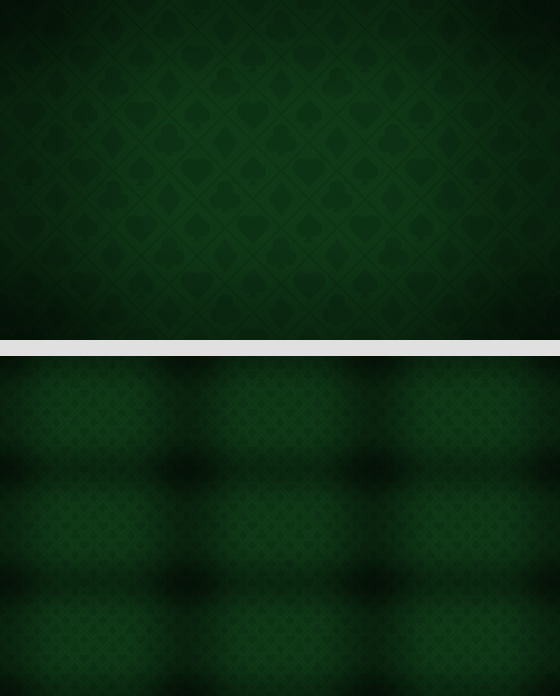
Top, the tile; bottom, the same tile 3 across and 3 down.
Write a WebGL 1 fragment shader that draws this pattern.

```glsl
precision highp float;
// Card-table felt: a lattice of diagonal lines whose cells hold the four card suits,
// tone on tone, under a soft vignette. Each suit is a distance function; the lattice
// repeats 5 x 3 times, and vignette, weave and grain wrap at the canvas edges.

uniform vec2 u_resolution;

const vec2 REPEATS = vec2(5.0, 3.0);
const vec2 LATTICE_SHIFT = vec2(0.02, -0.015);
const vec2 THREADS = vec2(170.0, 103.0);
const vec3 FELT = vec3(0.058, 0.225, 0.088);
const vec3 SUIT = vec3(0.048, 0.199, 0.080);
const vec3 LINE = vec3(0.048, 0.194, 0.077);

float hash(vec2 p) {
  return fract(sin(dot(p, vec2(12.9898, 78.233))) * 43758.5453);
}

float circle(vec2 p, vec2 center, float radius) {
  return length(p - center) - radius;
}

// Rhombus with the given half width and half height.
float diamond(vec2 p, vec2 halfSize) {
  vec2 q = abs(p) / halfSize;
  return (q.x + q.y - 1.0) * halfSize.x * halfSize.y / length(halfSize);
}

// Unit heart with its tip at the origin, about 1.1 high.
float heart(vec2 p) {
  p.x = abs(p.x);
  if (p.x + p.y > 1.0) return circle(p, vec2(0.25, 0.75), 0.3536);
  vec2 toNotch = p - vec2(0.0, 1.0);
  vec2 toSide = p - 0.5 * max(p.x + p.y, 0.0);
  float d = sqrt(min(dot(toNotch, toNotch), dot(toSide, toSide)));
  return p.x > p.y ? d : -d;
}

// Foot that flares downwards from top to bottom.
float stem(vec2 p, float top, float bottom, float halfWidth) {
  float t = clamp((top - p.y) / (top - bottom), 0.0, 1.0);
  float side = abs(p.x) - mix(0.015, halfWidth, t * t);
  return max(side, max(p.y - top, bottom - p.y));
}

float spade(vec2 p) {
  float size = 0.385;
  float leaf = heart(vec2(p.x, 0.27 - p.y) / size) * size;
  return min(leaf, stem(p, -0.02, -0.255, 0.085));
}

float club(vec2 p) {
  vec2 q = vec2(abs(p.x), p.y);
  float lobes = min(circle(q, vec2(0.0, 0.182), 0.148),
                    circle(q, vec2(0.139, -0.03), 0.139));
  float middle = circle(q, vec2(0.0, 0.03), 0.08);
  return min(min(lobes, middle), stem(p, 0.02, -0.228, 0.075));
}

// Hearts and spades share one set of rows, clubs and diamonds the other.
float suitDistance(vec2 p, float isHeartRow, float isEven) {
  if (isHeartRow > 0.5) {
    vec2 heartSize = vec2(0.48, 0.46);
    return isEven > 0.5 ? heart((p + vec2(0.0, 0.287)) / heartSize) * heartSize.y
                        : spade(p);
  }
  return isEven > 0.5 ? club(p) : diamond(p, vec2(0.23, 0.305));
}

float coverage(float d, float softness) {
  return 1.0 - smoothstep(-softness, softness, d);
}

// Darkening that is flat at the center and at the edges, so it wraps smoothly.
float vignette(vec2 uv) {
  vec2 s = cos(3.14159265 * uv);
  vec2 fall = pow(s * s, vec2(2.3));
  return 1.0 - dot(fall, vec2(0.37, 0.30));
}

// Even rows and columns of fine threads with a little grain, about -1 to 1.
float weave(vec2 uv) {
  vec2 threads = cos(6.2831853 * uv * THREADS);
  vec2 speck = mod(floor(uv * THREADS * 2.0), THREADS * 2.0);
  return 0.35 * (threads.x + threads.y) + 0.6 * (hash(speck) - 0.5);
}

void main() {
  vec2 uv = gl_FragCoord.xy / u_resolution;
  vec2 p = uv * REPEATS * 2.0 - LATTICE_SHIFT;
  float pixel = 2.0 * REPEATS.y / u_resolution.y;

  // Diagonal cell and its center
  vec2 diagonal = vec2(p.x + p.y, p.x - p.y);
  vec2 cell = floor(diagonal);
  vec2 center = 0.5 * vec2(cell.x + cell.y + 1.0, cell.x - cell.y);
  float isHeartRow = 1.0 - mod(cell.x + cell.y, 2.0);
  float isEven = 1.0 - mod(floor(center.x) + floor(center.y), 2.0);

  // Suit
  float suit = suitDistance(p - center, isHeartRow, isEven);
  vec3 color = mix(FELT, SUIT, coverage(suit, pixel));

  // Pressed lattice line
  vec2 toLine = 0.5 - abs(fract(diagonal) - 0.5);
  float lineDistance = min(toLine.x, toLine.y) * 0.7071;
  color = mix(color, LINE, coverage(lineDistance - 0.013, pixel));

  // Woven threads and vignette
  color *= (1.0 + 0.014 * weave(uv)) * vignette(uv);
  gl_FragColor = vec4(color, 1.0);
}
```
